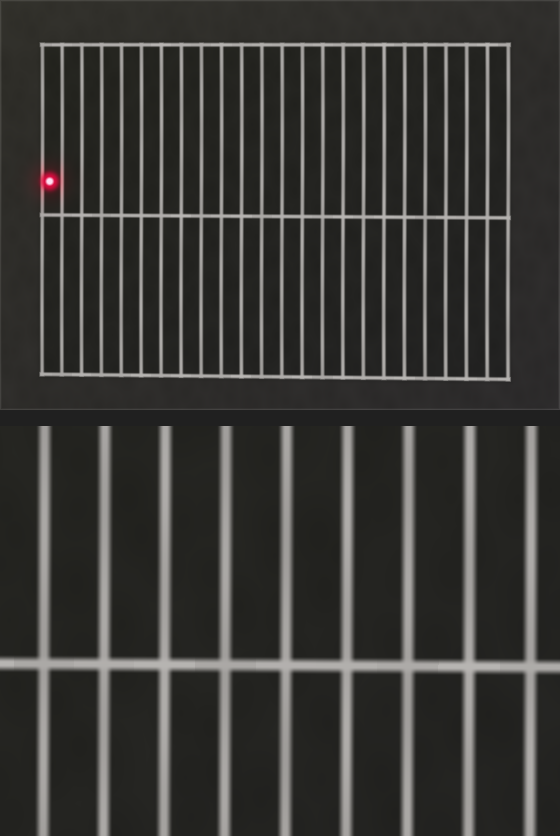
Top: the whole. Bottom: its middle third, enlarged.
Write a Shadertoy shader that draws this pattern.

```glsl
vec2 hash2(vec2 p) {
    return fract(sin(vec2(dot(p, vec2(127.1, 311.7)), dot(p, vec2(269.5, 183.3)))) * 4375.85);
}

// Distance to the nearest jittered cell point
float cellular(vec2 p) {
    vec2 cell = floor(p);
    float nearest = 2.0;
    for (int j = -1; j <= 1; j++)
        for (int i = -1; i <= 1; i++) {
            vec2 id = cell + vec2(i, j);
            nearest = min(nearest, length(id + hash2(id) - p));
        }
    return nearest;
}

float stroke(float d) {
    return smoothstep(0.0055, 0.0007, d);
}

void mainImage(out vec4 fragColor, in vec2 fragCoord) {
    vec2 p = fragCoord / iResolution.x;
    float height = iResolution.y / iResolution.x;
    p.x += 0.0005 * sin(p.y * 9.0);

    // Grid frame with slightly sloping middle and bottom rails
    float u = (p.x - 0.0755) / 0.832;
    float top = 0.6522;
    float middle = 0.3483 - 0.0052 * u;
    float bottom = 0.0639 - 0.0091 * u;

    // Twenty-three columns, widening gently to the right
    float column = 23.0 * u * (1.029 - 0.029 * u);
    float bar = round(clamp(column, 0.0, 23.0));
    float barDist = abs(column - bar) * 0.0362;
    barDist = max(barDist, max(p.y - top, bottom - p.y));

    float railDist = min(abs(p.y - top), min(abs(p.y - middle), abs(p.y - bottom)));
    railDist = max(railDist, abs(u - 0.5) * 0.832 - 0.417);

    // Dark board: lighter margin, green at upper left, cooler at lower right
    float outside = max(abs(u - 0.5) * 0.832 - 0.416, max(p.y - top, bottom - p.y));
    float margin = smoothstep(-0.004, 0.012, outside);
    vec3 color = mix(vec3(0.138, 0.138, 0.126), vec3(0.178, 0.173, 0.163), margin);
    float across = p.x - p.y / height;
    color += vec3(-0.004, -0.005, 0.007) * across;
    color += 0.012 * margin * smoothstep(0.6, 0.73, p.y);

    // Mottling and faint vertical streaks
    color += 0.014 * (cellular(p * vec2(38.0, 26.0)) - 0.5);
    color += 0.004 * sin(p.x * 61.0 + 2.0 * sin(p.y * 17.0)) * sin(p.y * 43.0 + p.x * 11.0);

    // Painted lines with uneven brightness
    float wear = 0.02 * sin(p.y * 47.0 + bar * 2.4) + 0.03 * (hash2(vec2(bar, 3.0)).x - 0.5);
    vec3 paint = vec3(0.655, 0.645, 0.635) + wear;
    color = mix(color, paint, stroke(barDist));
    color = mix(color, paint + 0.04, stroke(railDist));

    // Worn outer rim
    float rim = min(min(p.x, 1.0 - p.x), min(p.y, height - p.y));
    color += 0.1 * smoothstep(0.004, 0.0, rim);

    // Red light spot: wide halo, saturated disc, white core
    float r = length(p - vec2(0.0885, 0.4083));
    float halo = exp(-r * r / 0.0009);
    color = mix(color, color * vec3(1.3, 0.75, 0.82) + vec3(0.1, 0.0, 0.015), halo);
    color = mix(color, vec3(0.88, 0.04, 0.25), exp(-pow(r / 0.0165, 4.0)));
    color = mix(color, vec3(1.0, 0.88, 0.95), smoothstep(0.0095, 0.0035, r));

    fragColor = vec4(clamp(color, 0.0, 1.0), 1.0);
}
```
